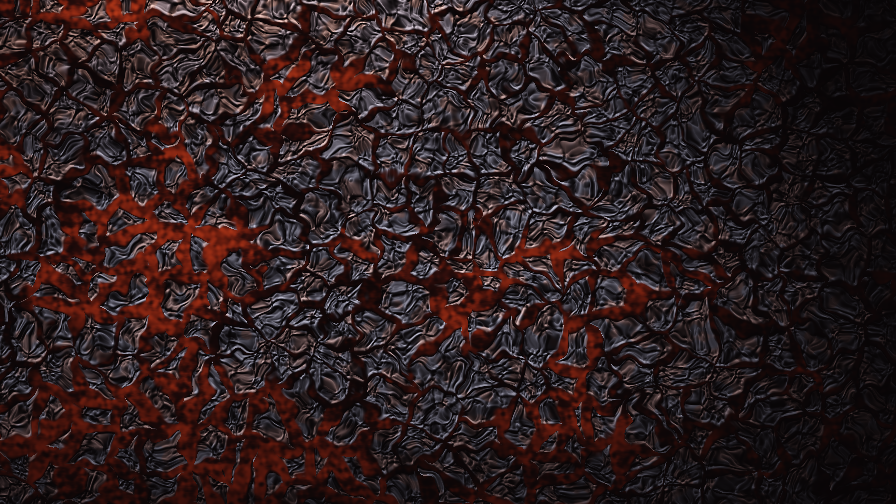
This texture is drawn by a Shadertoy shader. Its source:

```glsl
// Charred, flaking crust with red embers glowing through its cracks.
#define CHIP_SCALE 13.5
#define FINE_SCALE 31.0
#define GRIT_SCALE 82.0
#define RELIEF 3.6
#define LIGHT_STEP vec2(0.0010, -0.0026)
#define CHIP_BLUE vec3(0.62, 0.63, 0.75)
#define CHIP_BROWN vec3(0.88, 0.60, 0.54)
#define EMBER_DARK vec3(0.17, 0.035, 0.020)
#define EMBER_HOT vec3(0.80, 0.15, 0.05)
#define SOOT vec3(0.030, 0.020, 0.025)

vec2 hash22(vec2 p) {
    vec3 q = fract(p.xyx * vec3(0.1031, 0.1030, 0.0973));
    q += dot(q, q.yzx + 33.33);
    return fract((q.xx + q.yz) * q.zy);
}

float noise(vec2 p) {
    vec2 i = floor(p), f = fract(p);
    f = f * f * (3.0 - 2.0 * f);
    float low = mix(hash22(i).x, hash22(i + vec2(1, 0)).x, f.x);
    float high = mix(hash22(i + vec2(0, 1)).x, hash22(i + vec2(1, 1)).x, f.x);
    return mix(low, high, f.y);
}

// Each octave is turned to hide the lattice
vec2 turn(vec2 p) {
    return vec2(0.8 * p.x - 0.6 * p.y, 0.6 * p.x + 0.8 * p.y);
}

float fbm(vec2 p) {
    float sum = 0.0, amp = 0.533;
    for (int i = 0; i < 4; i++) {
        sum += amp * noise(p);
        p = p * 2.03 + 17.3;
        amp *= 0.5;
    }
    return sum;
}

float ridge(vec2 p) {
    return 1.0 - abs(2.0 * noise(p) - 1.0);
}

// Distance to the border between the two closest cells
float crackDistance(vec2 p) {
    vec2 cell = floor(p), f = fract(p);
    vec2 first = vec2(8.0), second = vec2(8.0);
    for (int y = -1; y <= 1; y++)
    for (int x = -1; x <= 1; x++) {
        vec2 g = vec2(x, y);
        vec2 r = g + 0.05 + 0.9 * hash22(cell + g) - f;
        if (dot(r, r) < dot(first, first)) {
            second = first;
            first = r;
        } else if (dot(r, r) < dot(second, second)) {
            second = r;
        }
    }
    return dot(0.5 * (first + second), normalize(second - first));
}

// Scattered patches where the crust has opened, fewer on the right
float heatAt(vec2 p) {
    float patches = fbm(p * vec2(4.2, 5.6) + 41.3);
    return smoothstep(0.46, 0.70, patches + 0.08 - 0.10 * p.x);
}

// x: height, y: chip coverage, z: fine crack mask, w: grit
vec4 crust(vec2 p, float heat) {
    vec2 warp = vec2(noise(p * 10.0), noise(p * 10.0 + 31.0)) - 0.5;
    vec2 jag = vec2(noise(p * 36.0 + 7.0), noise(p * 36.0 + 53.0)) - 0.5;
    vec2 q = p + 0.045 * warp + 0.026 * jag;
    float gap = mix(0.01, 0.15, heat) + 0.13 * (noise(p * 19.0 + 3.0) - 0.45);
    float chip = smoothstep(gap, gap + 0.10, crackDistance(q * CHIP_SCALE));
    float fine = smoothstep(0.0, 0.14, crackDistance(q * FINE_SCALE + 9.0));
    vec2 t = turn(q);
    float grit = 0.6 * ridge(t * GRIT_SCALE) + 0.4 * ridge(turn(t) * GRIT_SCALE * 1.7);
    return vec4(chip * (0.5 + 0.25 * fine + 0.42 * grit), chip, fine, grit);
}

// Lamp pool: fades to the right and the bottom, bright along the top left
float lampAt(vec2 uv) {
    float across = uv.x + 0.30 * max(uv.y - 0.60, 0.0);
    float lamp = smoothstep(1.04, 0.55, across) * smoothstep(-0.25, 0.50, uv.y);
    lamp *= mix(0.65, 1.0, smoothstep(0.0, 0.28, uv.x));
    float rim = smoothstep(0.90, 0.99, uv.y) * smoothstep(0.65, 0.30, uv.x);
    return 0.06 + 0.94 * lamp + 0.40 * rim * smoothstep(0.0, 0.15, uv.x);
}

void mainImage(out vec4 fragColor, in vec2 fragCoord) {
    vec2 uv = fragCoord / iResolution.xy;
    vec2 p = fragCoord / iResolution.y;
    float heat = heatAt(p);
    vec4 here = crust(p, heat);
    float slope = here.x - crust(p + LIGHT_STEP, heat).x;

    // Chips: gritty, side lit, browner on lit ridges and the top left
    float relief = clamp(0.58 + RELIEF * slope, 0.0, 1.8);
    float topLeft = smoothstep(0.60, 1.0, uv.y) * smoothstep(0.75, 0.20, uv.x);
    float rust = smoothstep(0.48, 0.72, noise(turn(p) * 48.0 + 11.0) + 0.12 * heat);
    float brown = clamp(0.75 * rust + 0.5 * topLeft, 0.0, 1.0);
    vec3 chipColor = mix(CHIP_BLUE, CHIP_BROWN, brown);
    chipColor *= relief * mix(0.3, 1.0, here.z) * 1.6 * here.w * here.w;
    chipColor *= mix(0.8, 1.2, fbm(p * 7.0));

    // Embers: flecked wood below the gaps, black where the crust is closed
    float streak = fbm(p * vec2(26.0, 70.0));
    float fleck = noise(turn(p) * 120.0);
    float glow = smoothstep(0.38, 0.70, 0.5 * streak + 0.3 * noise(p * 14.0) + 0.2 * fleck + 0.08 * heat);
    vec3 ember = mix(EMBER_DARK, EMBER_HOT, glow) * mix(0.45, 1.25, fleck);
    ember *= mix(0.25, 1.0, heat) * (1.0 - 0.5 * here.y);

    // Scorched horizontal grain, then a soft shoulder on the highlights
    float grain = mix(0.75, 1.1, smoothstep(0.25, 0.60, fbm(p * vec2(2.0, 38.0) + 5.0)));
    vec3 color = mix(ember, chipColor, here.y) * lampAt(uv) * grain;
    color /= 1.0 + 0.7 * color;
    fragColor = vec4(clamp(SOOT + color, 0.0, 1.0), 1.0);
}
```
